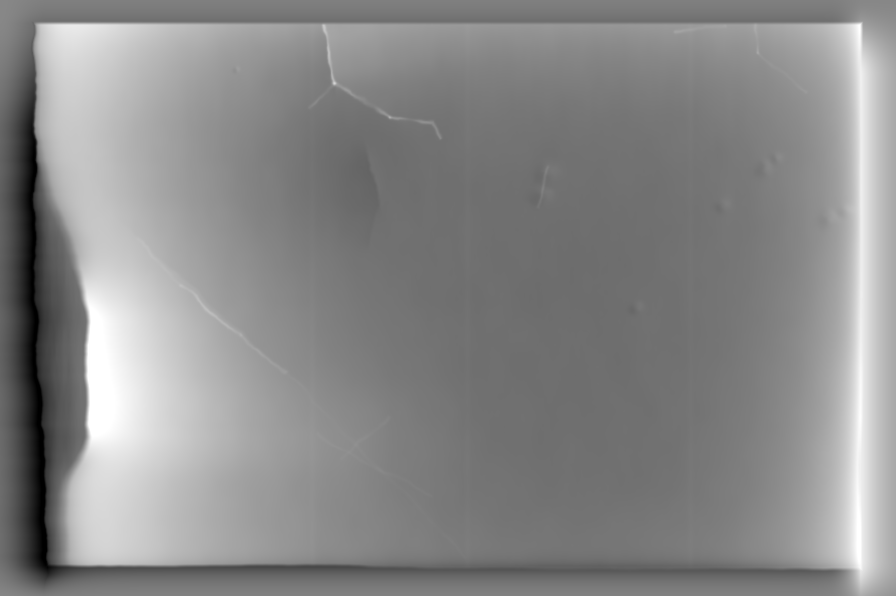
Reproduce this texture map procedurally as a WebGL 2 fragment shader.

```glsl
#version 300 es
precision highp float;
// Grey relief map of a worn, creased sheet lying on a plain ground.
// Soft exponential glows shade the borders; folds, creases and bumps
// are lit distance functions over faint value noise.

uniform vec2 u_resolution;
out vec4 fragColor;

const vec2  SPACE      = vec2(1.5, 1.0);  // canvas width and height
const float TOP        = 0.961;
const float BOTTOM     = 0.051;
const float RIGHT      = 1.441;
const float SHEET_TONE = 0.422;
const float GROUND     = 0.53;
const float GRAIN      = 0.018;
const float LINE_WIDTH = 0.003;
const float LINE_LIGHT = 0.6;
const float BUMP_LIGHT = 0.06;
const vec3  BUMPS[9] = vec3[9](          // centre and radius
  vec3(1.279, 0.717, 0.012), vec3(1.300, 0.735, 0.009),
  vec3(1.210, 0.655, 0.010), vec3(1.387, 0.633, 0.013),
  vec3(1.414, 0.645, 0.010), vec3(1.064, 0.482, 0.009),
  vec3(0.396, 0.883, 0.005), vec3(0.915, 0.710, 0.016),
  vec3(0.906, 0.670, 0.014));

float hash(vec2 p) {
  return fract(sin(dot(p, vec2(127.1, 311.7))) * 43758.5453);
}

float noise(vec2 p) {
  vec2 i = floor(p), f = fract(p);
  f = f * f * (3.0 - 2.0 * f);
  return mix(mix(hash(i), hash(i + vec2(1, 0)), f.x),
             mix(hash(i + vec2(0, 1)), hash(i + vec2(1, 1)), f.x), f.y);
}

float fbm(vec2 p) {
  float sum = 0.0, gain = 0.5;
  for (int i = 0; i < 4; i++) {
    sum += gain * (noise(p) - 0.5);
    p = p * 2.03 + 17.0;
    gain *= 0.5;
  }
  return sum;
}

float bell(float x, float width) { return exp(-x * x / (width * width)); }

// Glow that fades with distance beyond an edge
float fade(float x, float reach) { return exp(-max(x, 0.0) / reach); }

// Thin bright ridge along a segment
float crease(vec2 p, vec2 a, vec2 b) {
  vec2 d = b - a, v = p - a;
  return bell(length(v - d * clamp(dot(v, d) / dot(d, d), 0.0, 1.0)), LINE_WIDTH);
}

// Shade that starts at a segment and fades to the left of its direction
float fold(vec2 p, vec2 a, vec2 b, float spread) {
  vec2 d = b - a, v = p - a;
  float t = dot(v, d) / dot(d, d);
  float side = (d.x * v.y - d.y * v.x) / length(d);
  return smoothstep(-0.004, 0.004, side) * fade(side, spread)
       * smoothstep(-0.3, 0.3, t) * (1.0 - smoothstep(0.7, 1.3, t));
}

float creases(vec2 p) {
  vec2 a = vec2(0.543, 0.957), b = vec2(0.559, 0.861), c = vec2(0.518, 0.818);
  vec2 d = vec2(0.654, 0.801), e = vec2(0.723, 0.797), f = vec2(0.738, 0.770);
  float lines = 0.20 * crease(p, a, b) + 0.13 * crease(p, b, d) + 0.08 * crease(p, b, c)
              + 0.13 * max(crease(p, d, e), crease(p, e, f));
  float shade = 0.07 * fold(p, a, b, 0.10) + 0.04 * fold(p, b, d, 0.06)
              - 0.03 * fold(p, b, a, 0.05);
  // Short fold under the upper crease
  vec2 g = vec2(0.615, 0.746), h = vec2(0.637, 0.658), i = vec2(0.617, 0.586);
  shade += 0.03 * fold(p, g, h, 0.015) - 0.03 * fold(p, h, g, 0.04)
         - 0.02 * fold(p, i, h, 0.03);
  // Long diagonal, fading toward the bottom
  vec2 j = vec2(0.234, 0.600), k = vec2(0.303, 0.521), l = vec2(0.400, 0.438);
  vec2 m = vec2(0.479, 0.375), n = vec2(0.780, 0.066);
  lines += 0.03 * crease(p, j, k) + 0.09 * crease(p, k, l) + 0.07 * crease(p, l, m);
  lines += 0.015 * crease(p, m, n) + 0.02 * crease(p, vec2(0.53, 0.27), vec2(0.72, 0.17));
  lines += 0.02 * crease(p, vec2(0.57, 0.23), vec2(0.65, 0.30));
  shade -= 0.02 * fold(p, j, m, 0.05);
  // Upper right corner and the small central dent
  vec2 q = vec2(1.270, 0.912);
  lines += 0.08 * crease(p, vec2(1.266, 0.96), q) + 0.03 * crease(p, q, vec2(1.348, 0.844));
  lines += 0.09 * crease(p, vec2(1.13, 0.944), vec2(1.21, 0.955));
  lines += 0.07 * crease(p, vec2(0.918, 0.72), vec2(0.902, 0.65));
  return shade + LINE_LIGHT * lines * (0.3 + 1.3 * noise(p * 45.0));
}

float sheet(vec2 p, float tear, float slab) {
  float dx = max(p.x - tear, 0.0), dr = RIGHT - p.x, up = p.y - BOTTOM;
  float reach = mix(0.32, 0.25, smoothstep(0.0, 0.5, p.y));
  float v = SHEET_TONE + (0.42 + 0.16 * bell(p.y - 0.33, 0.2)) * exp(-pow(dx / reach, 1.4));
  v += 0.12 * fade(dx, 0.04) * slab - 0.30 * fade(dx, 0.028) * (1.0 - slab);
  v += 0.17 * fade(TOP - p.y, 0.1);
  v += mix(0.42, 0.24, smoothstep(0.1, 0.7, p.y)) * fade(dr, 0.11) + 0.22 * fade(dr, 0.016);
  v += 0.05 * fade(up, 0.08) - 0.10 * fade(up, 0.012);
  // Broad hollows and the lighter lower left slope
  v -= 0.045 * bell(length((p - vec2(0.58, 0.74)) * vec2(1.0, 0.8)), 0.11);
  v += 0.03 * bell(length(p - vec2(0.56, 0.24)), 0.16);
  // Vertical fold marks, grain and bumps
  v += 0.008 * (bell(p.x - 0.523, 0.005) + bell(p.x - 0.783, 0.005) + bell(p.x - 1.156, 0.005));
  v += GRAIN * (fbm(p * vec2(24.0, 16.0)) + 0.7 * fbm(p * vec2(50.0, 6.0)) * p.y);
  for (int i = 0; i < 9; i++) {
    vec2 o = (p - BUMPS[i].xy) / BUMPS[i].z + fbm(p * 40.0);
    v += BUMP_LIGHT * (o.x + 0.5 * o.y) * exp(-dot(o, o));
  }
  return v + creases(p + 0.014 * vec2(fbm(p * 28.0), fbm(p * 28.0 + 9.0)));
}

float ground(vec2 p, float outer) {
  float west = smoothstep(-0.01, 0.07, p.y) * (1.0 - smoothstep(0.72, 0.98, p.y))
             * fade(p.x - outer, 0.03);
  float east = smoothstep(-0.04, 0.06, p.y) * (1.0 - smoothstep(0.87, 1.0, p.y))
             * fade(RIGHT - p.x, 0.02);
  float columns = smoothstep(0.0, 0.08, p.x) * (1.0 - smoothstep(1.39, 1.45, p.x));
  float v = GROUND - 0.48 * fade(outer - p.x, 0.05) * west + 0.42 * fade(p.x - RIGHT, 0.05) * east;
  v -= 0.28 * fade(BOTTOM - p.y, 0.022) * columns * step(p.y, 0.5) * (1.0 - 0.6 * west);
  return v - 0.11 * fade(p.y - TOP, 0.03) * columns * step(0.5, p.y);
}

void main() {
  vec2 p = gl_FragCoord.xy / u_resolution * SPACE;
  float aa = max(1.2 / u_resolution.y, 0.004);
  float ragged = 0.014 * fbm(vec2(p.y * 24.0, 3.0));
  float outer = 0.057 + 0.020 * (1.0 - smoothstep(0.1, 0.6, p.y)) + ragged;
  float slope = 0.057 + 0.09 * (1.0 - smoothstep(0.45, 0.80, p.y));
  float tear = slope - 0.04 * (1.0 - smoothstep(0.17, 0.27, p.y)) + 0.6 * ragged;
  float slab = smoothstep(0.20, 0.30, p.y) * (1.0 - smoothstep(0.46, 0.60, p.y));
  // Shadowed torn layers between the outer and inner left edges
  float across = clamp((p.x - outer) / max(tear - outer, 0.005), 0.0, 1.0);
  float layers = mix(0.10, 0.46, sqrt(across)) + 0.08 * fbm(vec2(p.x * 60.0, p.y * 8.0));
  float soft = mix(0.012, 0.006, slab);
  float body = mix(layers, sheet(p, tear, slab), smoothstep(-soft, soft, p.x - tear));
  float bottom = BOTTOM - 0.006 * smoothstep(0.5, 0.8, p.x) + 0.005 * fbm(vec2(p.x * 14.0, 7.0));
  float right = RIGHT + 0.008 * fbm(vec2(p.y * 9.0, 21.0));
  float inside = min(min(p.x - outer, right - p.x), min(p.y - bottom, TOP - p.y));
  float tone = mix(ground(p, outer), body, smoothstep(-aa, aa, inside));
  fragColor = vec4(vec3(clamp(tone, 0.0, 1.0)), 1.0);
}
```
